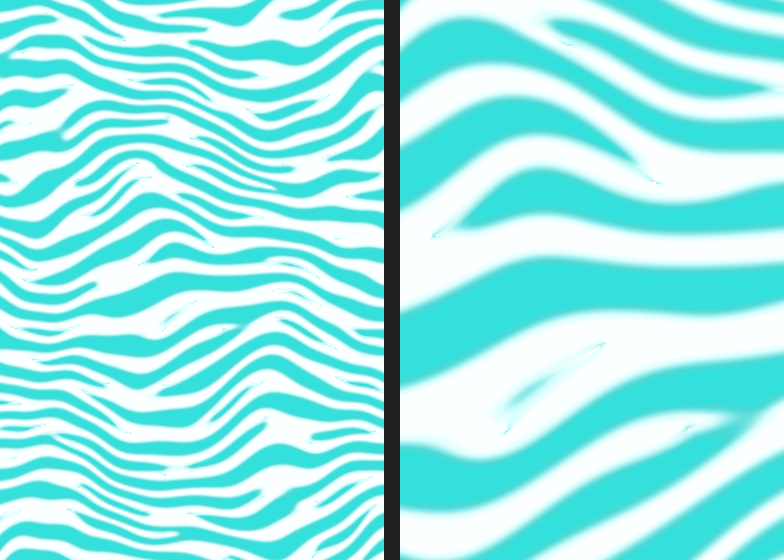
Left: the whole. Right: its middle third, enlarged.
A Shadertoy shader for this pattern:

```glsl
// Zebra hide: wavy turquoise stripes that fork and taper to points on white.

const vec3 INK       = vec3(0.20, 0.88, 0.86);
const vec3 INK_RIM   = vec3(0.29, 0.85, 0.84);
const vec3 PAPER     = vec3(0.985, 1.0, 1.0);
const vec3 PAPER_RIM = vec3(0.88, 1.0, 1.0);

const float TAU          = 6.2831853;
const float STRIPES      = 23.0;               // stripes per canvas height
const float INK_LEVEL    = -0.26;              // lower means wider stripes
const float WIDTH_VARY   = 0.12;               // swelling along a stripe
const float SOFTNESS     = 0.0034;             // half width of an edge
const float RIM_START    = 0.0026;             // rims fade out between these
const float RIM_END      = 0.0068;             // distances from the edge
const float MIN_SLOPE    = 60.0;               // limits the distance estimate
const vec2  FORK_CELL    = vec2(0.105, 0.08);  // one fork per cell
const float FORK_STRETCH = 0.45;               // lower means longer forks
const vec2  TIP_SIZE     = vec2(0.045, 0.012); // reach of the taper
const float TIP_PINCH    = 1.65;               // strength of the taper
const int   COLUMNS      = 8;                  // even, so the forks balance
const int   ROWS         = 16;

float hash1(float n) {
    return fract(sin(n * 91.345 + 4.7) * 4375.85);
}

vec2 hash2(vec2 p) {
    vec2 k = vec2(dot(p, vec2(127.1, 311.7)), dot(p, vec2(269.5, 183.3)));
    return fract(sin(k) * 4375.85);
}

// Height offset of the stripes: broad arches, smaller bends, fine ripples
float bend(vec2 p) {
    float arches = 0.040 * sin(10.5 * p.x + 7.5 * p.y - 0.1);
    float bends  = 0.013 * sin(19.0 * p.x - 7.0 * p.y + 1.0);
    float ripple = 0.0055 * sin(36.0 * p.x + 8.0 * p.y + 2.0 * sin(9.0 * p.y));
    float wobble = 0.0022 * sin(63.0 * p.x - 23.0 * p.y + 2.0 * sin(8.0 * p.x));
    return arches + bends + ripple + wobble;
}

// Slow change of stripe width
float swell(vec2 p) {
    return sin(15.0 * p.x + 31.0 * p.y + 2.0 * sin(9.0 * p.y))
         + 0.7 * sin(27.0 * p.x - 19.0 * p.y + 1.3);
}

// Positive inside the ink, negative on the paper
float stripeField(vec2 p) {
    vec2 q = vec2(p.x, p.y - bend(p));
    float phase = TAU * STRIPES * q.y;
    float pinch = 0.0;

    // Each fork winds the phase once, so one stripe starts or ends there
    for (int j = 0; j < ROWS; j++) {
        float rowShift = floor(2.0 * hash1(float(j)));
        for (int i = 0; i < COLUMNS; i++) {
            vec2 cell = vec2(float(i) - 1.0, float(j) - 2.0);
            vec2 jitter = 0.1 + 0.8 * hash2(cell + 3.0);
            vec2 d = q - (cell + jitter) * FORK_CELL;
            float turn = 1.0 - 2.0 * mod(float(i + j) + rowShift, 2.0);
            phase += turn * atan(d.y, d.x * FORK_STRETCH);
            vec2 t = d / TIP_SIZE;
            pinch += exp(-dot(t, t));
        }
    }

    float level = INK_LEVEL + WIDTH_VARY * swell(q);
    return cos(phase) - level - TIP_PINCH * min(pinch, 1.2);
}

void mainImage(out vec4 fragColor, in vec2 fragCoord) {
    vec2 p = fragCoord / iResolution.y;
    float field = stripeField(p);

    // Convert the field to a distance in canvas heights
    float slope = length(vec2(dFdx(field), dFdy(field))) * iResolution.y;
    float dist = field / max(slope, MIN_SLOPE);

    // Both sides of an edge fade through their own rim colour
    float rimFade = smoothstep(RIM_START, RIM_END, abs(dist));
    vec3 ink = mix(INK_RIM, INK, rimFade);
    vec3 paper = mix(PAPER_RIM, PAPER, rimFade);
    float soft = max(SOFTNESS, 0.75 / iResolution.y);
    fragColor = vec4(mix(paper, ink, smoothstep(-soft, soft, dist)), 1.0);
}
```
